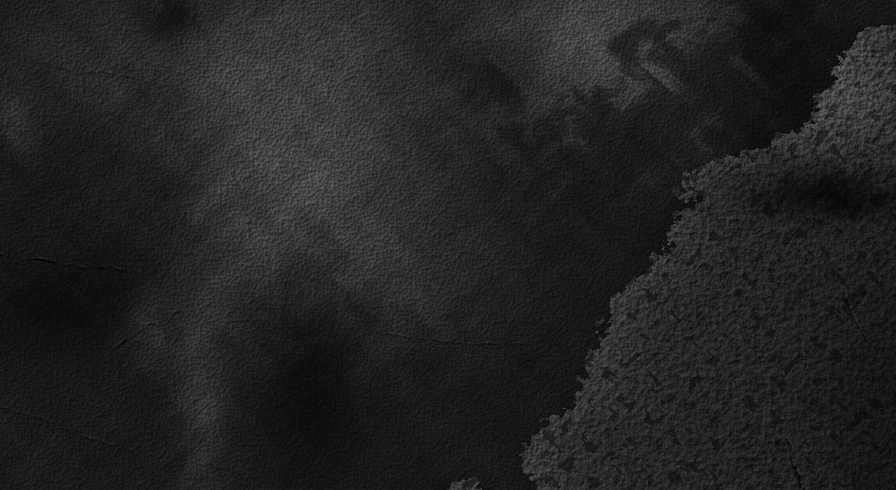
Write a Shadertoy shader that draws this texture.

```glsl
// Dark weathered plaster wall whose lower right has peeled away to rough stone.
// Soft light pools and warped sine clouds tint the plaster, a polyline bounds the
// peeled area, and cellular noise gives the embossed grain, pits and ragged rim.

vec2 hash2(vec2 c) {
    vec3 q = fract(c.xyx * vec3(0.1031, 0.103, 0.0973));
    q += dot(q, q.yzx + 33.33);
    return fract((q.xx + q.yz) * q.zy);
}

// Distance to the nearest jittered cell point
float cellular(vec2 p) {
    vec2 cell = floor(p), f = fract(p);
    float d = 2.0;
    for (int y = -1; y <= 1; y++)
    for (int x = -1; x <= 1; x++) {
        vec2 o = vec2(x, y);
        vec2 r = o + hash2(cell + o) - f;
        d = min(d, dot(r, r));
    }
    return sqrt(d);
}

// Slope of the cellular relief, lit from the upper left
float emboss(vec2 p) {
    return cellular(p) - cellular(p + vec2(-0.35, 0.35));
}

// Warped layered sines, roughly -1 to 1
float clouds(vec2 p) {
    float sum = 0.0, amp = 0.5;
    for (int i = 0; i < 6; i++) {
        p += 0.7 * sin(p.yx * 1.3 + float(i) * 1.7);
        sum += amp * sin(p.x + 0.4) * cos(p.y);
        p = mat2(1.5, 1.1, -1.1, 1.5) * p + 2.3;
        amp *= 0.62;
    }
    return sum;
}

// Soft elliptical pool of light
float pool(vec2 p, vec2 center, vec2 radius) {
    vec2 d = (p - center) / radius;
    return exp(-dot(d, d));
}

// Thin line with a lit upper lip and a shaded lower side
float crack(vec2 p, vec2 a, vec2 b) {
    vec2 dir = b - a;
    float t = clamp(dot(p - a, dir) / dot(dir, dir), 0.0, 1.0);
    vec2 off = p - a - dir * t;
    float s = dot(off, normalize(vec2(-dir.y, dir.x)));
    float along = 1.0 - smoothstep(0.0, 0.02, length(off) - abs(s));
    return along * (exp(-pow((s - 0.002) / 0.002, 2.0)) - 1.2 * exp(-pow((s + 0.002) / 0.003, 2.0)));
}

// Horizontal position of the peeled edge at a given height
float peelEdge(float y) {
    vec2 rim[13] = vec2[13](
        vec2(1.08, -0.05), vec2(1.07, 0.10), vec2(1.15, 0.16), vec2(1.22, 0.29),
        vec2(1.24, 0.38), vec2(1.33, 0.46), vec2(1.37, 0.55), vec2(1.41, 0.65),
        vec2(1.54, 0.70), vec2(1.64, 0.74), vec2(1.70, 0.86), vec2(1.74, 0.94), vec2(1.90, 0.97));
    float x = rim[0].x;
    for (int i = 0; i < 12; i++)
        x += clamp((y - rim[i].y) / (rim[i + 1].y - rim[i].y), 0.0, 1.0) * (rim[i + 1].x - rim[i].x);
    return x;
}

void mainImage(out vec4 fragColor, in vec2 fragCoord) {
    vec2 p = fragCoord / iResolution.y;
    float broad = clouds(p * 6.0), fine = clouds(p * 28.0 + 5.0), speck = clouds(p * 75.0 + 2.0);
    vec2 q = p + 0.03 * vec2(broad, fine), w = p + 0.016 * vec2(fine, broad);
    float grain = emboss(p * 150.0), coarse = emboss(p * 72.0);

    // Plaster: pools of light and shade
    float wall = 0.096;
    wall += 0.125 * pool(q, vec2(0.60, 0.88), vec2(0.27, 0.26));
    wall += 0.095 * pool(q, vec2(0.65, 0.61), vec2(0.24, 0.18));
    wall += 0.055 * pool(q, vec2(0.80, 0.43), vec2(0.25, 0.13));
    wall += 0.050 * pool(q, vec2(0.45, 0.50), vec2(0.10, 0.30));
    wall += 0.080 * pool(q, vec2(0.41, 0.15), vec2(0.045, 0.20));
    wall += 0.060 * pool(q, vec2(0.30, 0.34), vec2(0.06, 0.08));
    wall += 0.070 * pool(q, vec2(0.035, 0.76), vec2(0.04, 0.06));
    wall += 0.050 * pool(q, vec2(0.20, 0.90), vec2(0.18, 0.11));
    wall -= 0.080 * pool(q, vec2(0.34, 0.96), vec2(0.06, 0.05));
    wall -= 0.040 * pool(q, vec2(0.62, 0.20), vec2(0.10, 0.16));
    wall -= 0.040 * pool(q, vec2(0.12, 0.37), vec2(0.16, 0.10));
    wall -= 0.050 * pool(q, vec2(1.58, 0.86), vec2(0.10, 0.20));

    // Cloudy stain at the upper right, a squarish dark panel, mottling everywhere
    float stain = pool(q, vec2(1.26, 0.90), vec2(0.27, 0.19));
    wall += stain * (0.05 + 0.10 * smoothstep(-0.25, 0.2, broad + 0.5 * fine));
    wall -= 0.05 * pool(q, vec2(1.08, 0.85), vec2(0.08, 0.06));
    vec2 panel = abs(w - vec2(0.63, 0.40)) - vec2(0.055, 0.09);
    wall *= 1.0 - 0.14 * (1.0 - smoothstep(-0.004, 0.006, max(panel.x, panel.y)));
    wall *= 1.0 + 0.16 * broad + 0.14 * fine + 0.12 * speck;
    wall *= 1.0 + 0.62 * grain + 0.16 * coarse;

    // Broken cracks and trowel ridges
    float cracks = crack(w, vec2(-0.02, 0.48), vec2(0.24, 0.44));
    cracks += crack(w, vec2(0.25, 0.30), vec2(0.36, 0.36));
    cracks += 0.6 * crack(w, vec2(0.00, 0.18), vec2(0.26, 0.08));
    cracks += 0.6 * crack(w, vec2(0.08, 0.88), vec2(0.32, 0.83));
    cracks += 0.6 * crack(w, vec2(0.53, 0.48), vec2(0.47, 0.66));
    cracks += 0.8 * crack(w, vec2(0.79, 0.32), vec2(1.06, 0.29));
    wall += 0.06 * cracks * smoothstep(-0.35, 0.25, speck + 0.5 * fine);

    // Stone: crumbling outline, pale rim, dark hollow and scattered pits
    float ragged = 0.022 * fine + 0.022 * speck + 0.025 * (cellular(p * 55.0) - 0.5) + 0.012 * broad;
    float inside = (p.x - peelEdge(p.y)) * 0.8 + ragged;
    inside = max(inside, 0.025 - length((p - vec2(0.945, 0.0)) * vec2(0.7, 1.4)) + 0.7 * ragged);
    float stone = 0.142 + 0.085 * exp(-max(inside, 0.0) * 14.0);
    stone += 0.085 * pool(q, vec2(1.74, 0.80), vec2(0.14, 0.14));
    stone -= 0.105 * pool(q, vec2(1.70, 0.60), vec2(0.17, 0.045));
    stone -= 0.055 * pool(q, vec2(1.83, 0.12), vec2(0.17, 0.40));
    stone *= 1.0 + 0.6 * grain + 0.5 * coarse + 0.2 * fine + 0.3 * speck + 0.12 * broad;
    stone *= 1.0 - 0.5 * smoothstep(0.3, 0.6, speck + 0.5 * fine + 0.2 * broad);
    stone += 0.05 * crack(w, vec2(1.61, 0.09), vec2(1.65, -0.02)) + 0.04 * crack(w, vec2(1.73, 0.41), vec2(1.77, 0.31));

    // Shadow beside the rim, then the two layers together
    wall *= 1.0 - 0.25 * exp(-abs(inside) * 45.0);
    float aa = 1.2 / iResolution.y;
    fragColor = vec4(vec3(max(mix(wall, stone, smoothstep(-aa, aa, inside)), 0.02)), 1.0);
}
```
